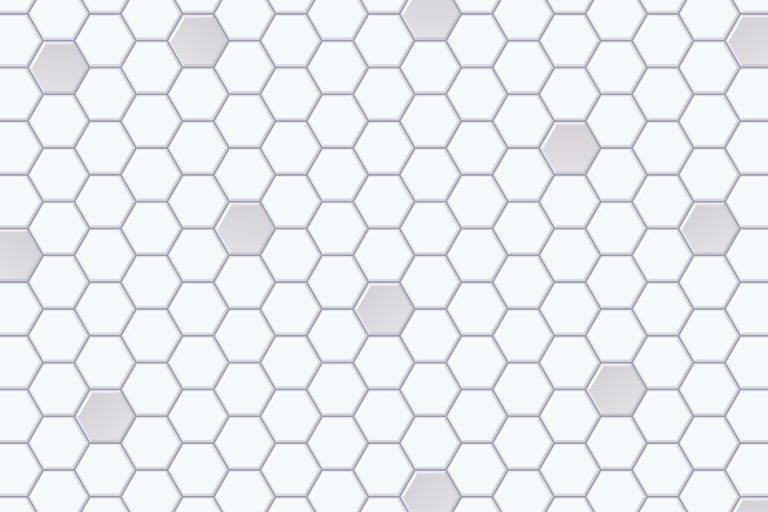
A WebGL 2 fragment shader for this pattern:

```glsl
#version 300 es
precision highp float;

uniform vec2 u_resolution;
out vec4 fragColor;

const float PITCH = 0.1048;          // tile height as a share of canvas height
const float COLUMN_STEP = 0.8660254; // column spacing in tile heights
const float SECTOR = 1.0471976;      // sixth of a turn
const vec2 ORIGIN = vec2(0.0, -0.1035);
const vec2 LIGHT = vec2(-0.8, 0.6);

const vec3 FACE = vec3(0.957, 0.980, 0.990);
const vec3 ACCENT = vec3(0.862, 0.850, 0.870);
const vec3 GROUT = vec3(0.600, 0.607, 0.660);
const vec3 BEVEL_LIT = vec3(0.895, 0.905, 0.928);
const vec3 BEVEL_DARK = vec3(0.825, 0.830, 0.865);

float hash(vec2 p) {
    vec3 h = fract(vec3(p.xyx) * 0.1031);
    h += dot(h, h.yzx + 33.33);
    return fract((h.x + h.y) * h.z);
}

// Offset from the nearest hexagon centre
vec2 hexLocal(vec2 p) {
    vec2 size = vec2(2.0 * COLUMN_STEP, 1.0);
    vec2 a = p - size * floor(p / size + 0.5);
    vec2 b = p - size * (floor(p / size) + 0.5);
    return dot(a, a) < dot(b, b) ? a : b;
}

// Outward normal of the side facing p
vec2 sideNormal(vec2 p) {
    float angle = (floor(atan(p.y, p.x) / SECTOR) + 0.5) * SECTOR;
    return vec2(cos(angle), sin(angle));
}

// Row within a nine-row block, as a quadratic in n
float scatterRow(float n, vec3 c) {
    return floor(mod(c.x + n * (c.y + n * c.z), 9.0));
}

// Sparse accent tiles: three column families, one row per block
bool isAccent(float column, float row) {
    float block = floor(row / 9.0);
    float inBlock = row - 9.0 * block;
    float group = floor(column / 4.0);
    float phase = column - 4.0 * group;
    float wide = floor(column / 13.0);
    vec3 drift = vec3(-2.0, 2.0, -0.5) * block;
    if (phase == 0.0)
        return inBlock == scatterRow(group, vec3(0.333, 3.25, -0.333) + drift);
    if (phase == 1.0)
        return inBlock == scatterRow(group, vec3(5.5, 3.0, -1.0));
    return column - 13.0 * wide == 7.0
        && inBlock == scatterRow(wide, vec3(1.5, 3.0, 0.0));
}

// Flat tile colour, with a soft slanted gradient on accents
vec3 tileFace(vec2 local, vec2 id, bool accent) {
    if (!accent) return FACE;
    float angle = mix(-2.6, -0.8, hash(id + 40.0));
    float slope = dot(local, vec2(cos(angle), sin(angle)));
    return ACCENT + 0.06 * slope;
}

vec3 shadeTile(vec2 local, vec3 face, bool accent, float aa) {
    vec2 normal = sideNormal(local);
    float edge = 0.5 - dot(local, normal);
    float lit = dot(normal, LIGHT);

    // Bevel, lighter on the sides facing the light
    vec3 bevel = mix(BEVEL_DARK, BEVEL_LIT, smoothstep(-1.0, 0.3, lit));
    if (accent) bevel *= mix(0.94, 1.0, smoothstep(-0.2, 0.3, lit));
    float width = mix(0.060, 0.048, smoothstep(-0.5, 0.5, lit));
    vec3 color = mix(bevel, face, smoothstep(width - aa, width + aa, edge));

    // Bright glint along the inner rim
    float glint = 1.0 - smoothstep(0.008, 0.008 + 1.5 * aa, abs(edge - width - 0.006));
    color = mix(color, vec3(1.0), glint * smoothstep(0.3, 0.9, lit) * 0.9);

    // Grout line
    return mix(GROUT, color, smoothstep(0.015 - aa, 0.015 + aa, edge));
}

void main() {
    vec2 canvas = (gl_FragCoord.xy - 0.5 * u_resolution) / u_resolution.y;
    vec2 p = (canvas - ORIGIN) / PITCH;
    float aa = 0.6 / (PITCH * u_resolution.y);

    vec2 local = hexLocal(p);
    vec2 center = p - local;
    vec2 id = vec2(floor(center.x / COLUMN_STEP + 0.5), floor(center.y + 0.25));
    bool accent = isAccent(id.x, id.y);

    vec3 face = tileFace(local, id, accent);
    fragColor = vec4(shadeTile(local, face, accent, aa), 1.0);
}
```
